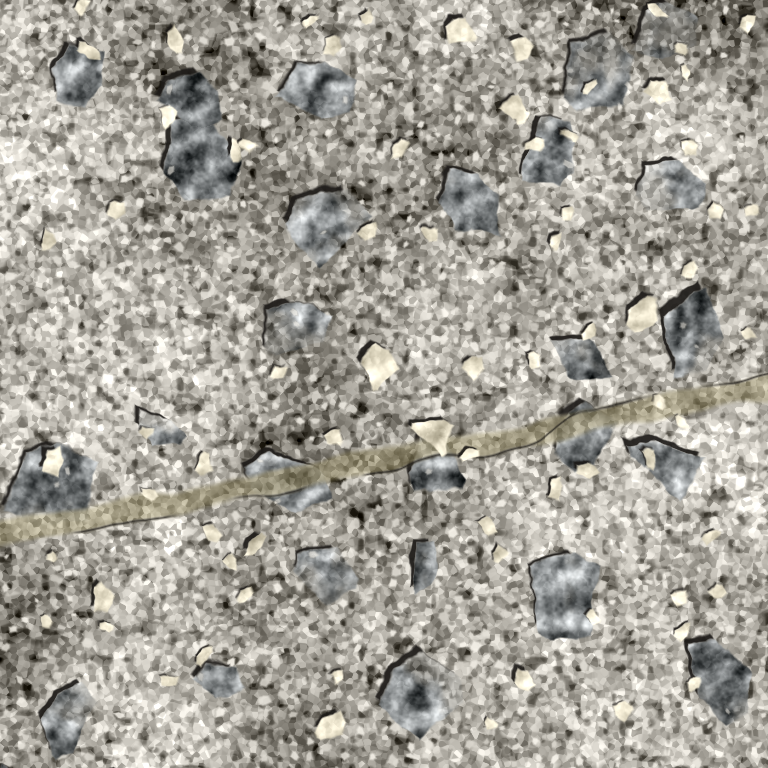
A WebGL 1 fragment shader for this texture:

```glsl
precision highp float;
// Weathered concrete: pale sand, blue-grey chippings, cream pebbles and a mossy seam.
uniform vec2 u_resolution;

const vec2 SHADOW_SHIFT = vec2(-0.007, 0.008);
const vec3 SAND_TINT = vec3(0.015, 0.0, -0.035);
const vec3 STONE_TINT = vec3(-0.015, 0.0, 0.005);
const vec3 SHADOW = vec3(0.11, 0.10, 0.09);
const vec3 CREAM = vec3(0.93, 0.90, 0.81);
const vec3 MOSS = vec3(0.60, 0.57, 0.46);

float hash(vec2 p) {
  vec3 h = fract(vec3(p.xyx) * 0.1031);
  h += dot(h, h.yzx + 33.33);
  return fract((h.x + h.y) * h.z);
}

float noise(vec2 p) {
  vec2 i = floor(p), f = fract(p);
  f = f * f * (3.0 - 2.0 * f);
  return mix(mix(hash(i), hash(i + vec2(1.0, 0.0)), f.x),
             mix(hash(i + vec2(0.0, 1.0)), hash(i + 1.0), f.x), f.y);
}

float fbm(vec2 p) {
  float sum = 0.0, weight = 0.5;
  for (int i = 0; i < 4; i++) {
    sum += weight * noise(p);
    p = p * 2.03 + 19.7;
    weight *= 0.5;
  }
  return sum / 0.9375;
}

float cover(float d, float soft) {
  return 1.0 - smoothstep(-soft, soft, d);
}

// Soft cellular grains: each cell has its own brightness, 0 to 1.
float grains(vec2 p, float seed) {
  vec2 cell = floor(p);
  float sum = 0.0, total = 0.0;
  for (int y = -1; y <= 1; y++) for (int x = -1; x <= 1; x++) {
    vec2 id = cell + vec2(x, y);
    vec2 q = p - id - vec2(hash(id + seed), hash(id + seed + 17.3));
    float w = exp(-18.0 * dot(q, q)) + 1e-6;
    sum += w * hash(id + seed + 41.9);
    total += w;
  }
  return sum / total;
}

// Distance to an angular chip with six uneven sides.
float chip(vec2 q, float radius, vec2 key) {
  float turn = 6.283 * hash(key + 3.1);
  float c = cos(turn), s = sin(turn);
  q = vec2(c * q.x - s * q.y, s * q.x + c * q.y);
  q.y *= 1.0 + 0.8 * hash(key + 5.7);
  float d = -1.0;
  for (int i = 0; i < 6; i++) {
    float k = float(i);
    float a = (k + 0.7 * hash(key + k * 2.3)) * 1.047;
    float reach = radius * mix(0.6, 1.0, hash(key + k * 3.7 + 9.0));
    d = max(d, dot(q, vec2(cos(a), sin(a))) - reach);
  }
  return d;
}

// Chips on a jittered grid: x = distance, y = shadow distance, z = random value.
vec3 scatter(vec2 p, float cells, float chance, vec2 sizes, float shade, float seed) {
  vec2 cell = floor(p * cells);
  vec3 found = vec3(1.0, 1.0, 0.0);
  for (int y = -1; y <= 1; y++) for (int x = -1; x <= 1; x++) {
    vec2 id = cell + vec2(x, y), key = id + seed;
    if (hash(key) > chance) continue;
    vec2 jitter = 0.2 + 0.6 * vec2(hash(key + 11.3), hash(key + 23.9));
    vec2 q = p - (id + jitter) / cells;
    float radius = mix(sizes.x, sizes.y, hash(key + 31.7)) / cells;
    float d = chip(q, radius, key);
    float thin = 0.006 * hash(key + 47.1);
    found.y = min(found.y, chip(q - SHADOW_SHIFT * shade, radius, key) + thin * shade);
    if (d < found.x) found = vec3(d, found.y, hash(key + 53.3));
  }
  return found;
}

vec3 paintShadow(vec3 base, vec3 s, float soft) {
  return mix(base, SHADOW, 0.92 * cover(s.y, soft) * (1.0 - cover(s.x, soft)));
}

void main() {
  vec2 p = gl_FragCoord.xy / u_resolution.y;
  float soft = max(0.0022, 1.0 / u_resolution.y);
  vec2 rough = p + 0.016 * (vec2(fbm(p * 32.0), fbm(p * 32.0 + 61.0)) - 0.5);

  // Sand bed with mottling, pits and pale specks
  float fine = grains(p * 135.0, 2.0), medium = grains(p * 80.0, 7.0);
  float tone = 0.33 + 0.34 * fine + 0.30 * medium + 0.55 * (fbm(p * 5.0 + 4.0) - 0.5);
  tone -= 0.28 * smoothstep(0.66, 0.9, noise(p * 85.0));
  vec3 speck = scatter(p, 48.0, 0.42, vec2(0.18, 0.38), 0.2, 90.0);
  float speckMask = cover(speck.x, soft);
  vec3 color = vec3(tone) + SAND_TINT;
  color = mix(color, vec3(0.78 + 0.18 * speck.z) + SAND_TINT, 0.9 * speckMask);

  // Blue-grey chippings, partly dusted with sand
  vec3 stone = scatter(rough, 6.0, 0.75, vec2(0.2, 0.43), 1.0, 130.0);
  float relief = fbm(p * 38.0) - fbm(p * 38.0 + vec2(-0.4, 0.4));
  float stoneTone = 0.42 + 0.16 * stone.z + 1.1 * relief + 0.1 * (fine - 0.5);
  float dust = 0.75 * smoothstep(0.52, 0.72, fbm(p * 13.0 + 30.0));
  dust = max(dust, 0.6 * speckMask * step(0.75, speck.z));
  color = paintShadow(color, stone, soft);
  color = mix(color, vec3(stoneTone) + STONE_TINT, cover(stone.x, soft) * (1.0 - dust));

  // Mossy seam with a broken dark edge
  float across = p.y - 0.305 - 0.19 * p.x - 0.02 * (fbm(p * 9.0) - 0.5);
  float halfWidth = 0.015 + 0.008 * (noise(p * 22.0) - 0.5);
  vec3 moss = MOSS + 0.26 * (fine - 0.5) + 0.5 * (fbm(p * 45.0) - 0.5);
  color = mix(color, moss, 0.82 * cover(abs(across) - halfWidth, 0.005));
  float side = mix(-1.0, 1.0, smoothstep(0.68, 0.76, p.x));
  float crack = cover(abs(across - side * halfWidth) - 0.0012, soft);
  color = mix(color, SHADOW, 0.8 * crack * smoothstep(0.38, 0.55, noise(p * 16.0 + 8.0)));

  // Cream pebbles, large and small
  vec3 pebble = scatter(rough, 11.0, 0.1, vec2(0.18, 0.34), 0.8, 210.0);
  vec3 small = scatter(rough, 24.0, 0.09, vec2(0.22, 0.38), 0.4, 270.0);
  color = paintShadow(color, pebble, soft);
  color = paintShadow(color, small, soft);
  vec3 cream = CREAM + 0.6 * relief + 0.08 * (fine - 0.5);
  color = mix(color, cream, max(cover(pebble.x, soft), cover(small.x, soft)));

  gl_FragColor = vec4(clamp(color, 0.0, 1.0), 1.0);
}
```
